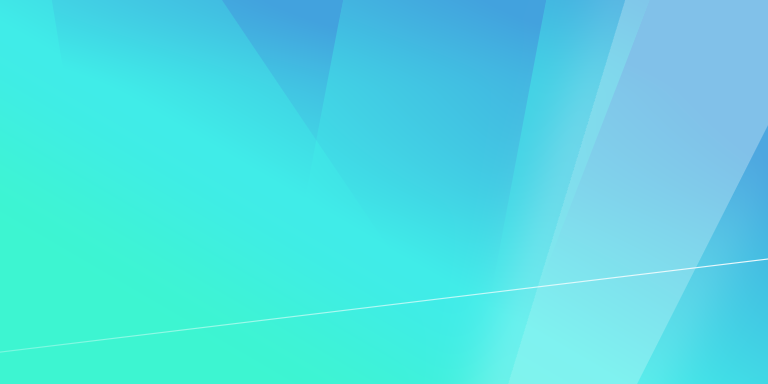
Reproduce this background procedurally as a WebGL 2 fragment shader.

```glsl
#version 300 es
precision highp float;

#define GREEN vec3(0.24, 0.96, 0.82)
#define CYAN vec3(0.25, 0.925, 0.91)
#define BLUE vec3(0.26, 0.635, 0.87)
#define CYAN_STOP 0.4
#define RAMP_SLOPE vec2(0.42, 0.72)
#define RAMP_START -0.28
#define BEAM_ALPHA 0.33
#define GLOW_ALPHA 0.22
#define GLOW_WIDTH 0.11
#define LINE_HALF_WIDTH 0.0015

uniform vec2 u_resolution;
out vec4 fragColor;

// Signed distance to the line from top to bottom, positive on its right
float sideOf(vec2 p, vec2 top, vec2 bottom) {
    vec2 along = normalize(bottom - top);
    vec2 q = p - top;
    return along.x * q.y - along.y * q.x;
}

float coverage(float dist, float pixel) {
    return clamp(dist / pixel + 0.5, 0.0, 1.0);
}

vec3 ramp(float t) {
    vec3 low = mix(GREEN, CYAN, smoothstep(0.0, CYAN_STOP, t));
    return mix(low, BLUE, clamp((t - CYAN_STOP) / (1.0 - CYAN_STOP), 0.0, 1.0));
}

float glow(float dist) {
    float d = max(dist, 0.0) / GLOW_WIDTH;
    return GLOW_ALPHA * exp(-d * d);
}

void main() {
    // Canvas units: x from 0 to 2, y from 0 to 1
    vec2 p = gl_FragCoord.xy / u_resolution * vec2(2.0, 1.0);
    float pixel = 1.0 / u_resolution.y;

    // Slanted panels shift the diagonal ramp and fade out downwards
    float panelA = coverage(sideOf(p, vec2(0.135, 1.0), vec2(0.169, 0.79)), pixel);
    float panelB = coverage(sideOf(p, vec2(0.578, 1.0), vec2(1.016, 0.349)), pixel);
    float panelC = coverage(sideOf(p, vec2(0.893, 1.0), vec2(0.794, 0.479)), pixel);
    float panelD = coverage(sideOf(p, vec2(1.422, 1.0), vec2(1.276, 0.219)), pixel);
    float panelE = coverage(sideOf(p, vec2(1.693, 1.0), vec2(1.406, 0.258)), pixel);
    float t = RAMP_START + dot(p, RAMP_SLOPE);
    t += 0.10 * panelA * smoothstep(0.75, 1.0, p.y);
    t += 0.17 * panelB * smoothstep(0.30, 1.0, p.y);
    t -= 0.24 * panelC * smoothstep(0.45, 1.0, p.y);
    t -= 0.25 * (panelD - panelE) * smoothstep(0.18, 0.95, p.y);
    vec3 color = ramp(t);

    // Pale beam with a soft glow outside both edges
    float left = sideOf(p, vec2(1.628, 1.0), vec2(1.323, 0.0));
    float right = sideOf(p, vec2(2.0, 0.674), vec2(1.659, 0.0));
    float beam = coverage(left, pixel) * coverage(-right, pixel);
    float leftGlow = glow(-left) * mix(1.0, 0.55, smoothstep(0.6, 1.0, p.y));
    float rightGlow = 0.6 * glow(right) * mix(1.0, 0.4, smoothstep(0.2, 0.7, p.y));
    float halo = left < 0.0 ? leftGlow : rightGlow;
    color = mix(color, vec3(1.0), mix(halo, BEAM_ALPHA, beam));

    // Thin rising line, brighter to the right
    float lineDist = abs(sideOf(p, vec2(2.0, 0.3255), vec2(0.0, 0.083)));
    float lineAlpha = mix(0.3, 0.9, p.x * 0.5);
    color = mix(color, vec3(1.0), lineAlpha * coverage(LINE_HALF_WIDTH - lineDist, pixel));

    fragColor = vec4(color, 1.0);
}
```
